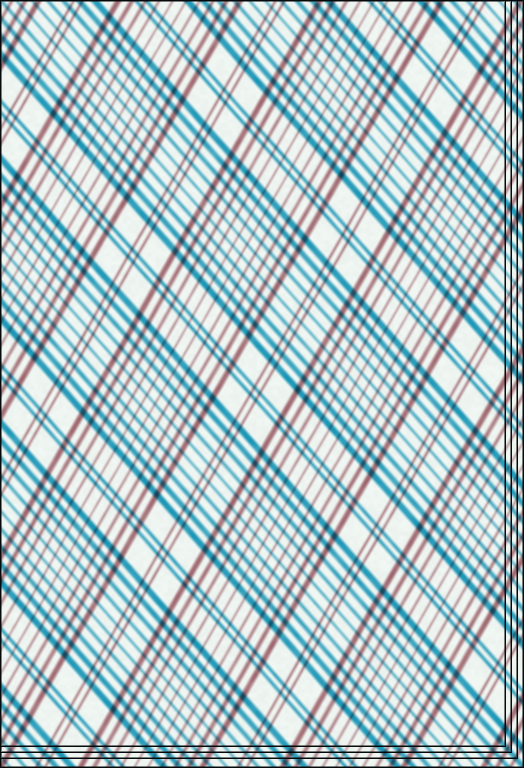
Reproduce this pattern procedurally as a WebGL 1 fragment shader.

```glsl
precision highp float;
// Slanted plaid: blue and red stripe families cross on a skewed lattice, their
// inks multiplied on pale cloth. Stripes thicken toward the band edges, a thin
// pair fills each gap, and nested dark outlines step in at the right and bottom.
uniform vec2 u_resolution;

const vec3 CLOTH = vec3(0.935, 0.96, 0.945);
const vec3 BLUE = vec3(0.10, 0.61, 0.755);
const vec3 RED = vec3(0.66, 0.41, 0.45);
const vec3 BLACK = vec3(0.025, 0.04, 0.045);

// Lattice in units of canvas height
const vec2 CENTER = vec2(0.1536, 0.8607);
const vec2 BLUE_AXIS = vec2(0.1589, -0.1797);
const vec2 RED_AXIS = vec2(0.1198, 0.2083);
const float SPACING = 0.067;
const float FRAME_UNIT = 0.001953;

float hash(vec2 p) {
  return fract(sin(dot(p, vec2(127.1, 311.7))) * 43758.55);
}

float noise(vec2 p) {
  vec2 cell = floor(p);
  vec2 f = fract(p);
  f = f * f * (3.0 - 2.0 * f);
  float low = mix(hash(cell), hash(cell + vec2(1.0, 0.0)), f.x);
  float high = mix(hash(cell + vec2(0.0, 1.0)), hash(cell + 1.0), f.x);
  return mix(low, high, f.y);
}

float cross2(vec2 a, vec2 b) {
  return a.x * b.y - a.y * b.x;
}

float line(float dist, float halfWidth, float soft) {
  return 1.0 - smoothstep(halfWidth - soft, halfWidth + soft, dist);
}

// Coverage of one stripe family; phase and widths are fractions of a period
float stripes(float phase, float thin, float thick, float curve, float soft) {
  float e = abs(fract(phase + 0.5) - 0.5);
  float ink = 0.0;
  for (int i = 0; i < 5; i++) {
    float k = float(i);
    float weight = pow(k / 4.0, curve);
    float dist = abs(e - SPACING * (k + 0.5));
    float stripe = line(dist, mix(thin, thick, weight), soft);
    ink = max(ink, stripe * mix(0.72, 1.0, weight));
  }
  float pairLine = line(abs(e - 0.478), thin * 1.3, soft);
  return max(ink, 0.9 * pairLine);
}

// Outline of a rectangle given by its lower left and upper right corners
float outline(vec2 p, vec2 low, vec2 high, float halfWidth, float soft) {
  vec2 q = abs(p - 0.5 * (low + high)) - 0.5 * (high - low);
  float dist = length(max(q, 0.0)) + min(max(q.x, q.y), 0.0);
  return line(abs(dist), halfWidth, soft);
}

void main() {
  vec2 p = gl_FragCoord.xy / u_resolution.y;
  vec2 size = vec2(u_resolution.x / u_resolution.y, 1.0);
  float pixel = 1.0 / u_resolution.y;

  // Skewed coordinates, with a slight drift of the print
  vec2 drift = vec2(noise(p * 9.0), noise(p * 9.0 + 40.0)) - 0.5;
  vec2 q = p - CENTER + drift * 0.0015;
  float area = cross2(BLUE_AXIS, RED_AXIS);
  float across = cross2(BLUE_AXIS, q) / area;
  float along = cross2(q, RED_AXIS) / area;

  // Edge softness of the inks converted to fractions of each period
  float blur = max(0.75 * pixel, 0.0029);
  float blueSoft = blur * length(BLUE_AXIS) / area;
  float redSoft = blur * length(RED_AXIS) / area;
  float blueInk = stripes(across, 0.0075, 0.0180, 1.1, blueSoft);
  float redInk = stripes(along, 0.0050, 0.0155, 1.4, redSoft);

  // Patchy ink and a faint cloth grain
  blueInk *= 0.84 + 0.16 * noise(p * 75.0);
  redInk *= 0.82 + 0.18 * noise(p * 75.0 + 17.0);
  vec3 color = CLOTH + 0.025 * (noise(p * 190.0) - 0.5);
  color *= mix(vec3(1.0), BLUE, blueInk);
  color *= mix(vec3(1.0), RED, redInk);

  // Nested outlines share the left and top edges
  float frame = 0.0;
  for (int i = 0; i < 4; i++) {
    float k = float(i);
    vec2 inset = FRAME_UNIT * (vec2(0.5 + 4.0 * k) + vec2(0.0, 2.0 * min(k, 1.0)));
    vec2 low = vec2(0.5 * FRAME_UNIT, inset.y);
    vec2 high = size - vec2(inset.x, 0.5 * FRAME_UNIT);
    frame = max(frame, outline(p, low, high, 0.5 * FRAME_UNIT, 0.5 * pixel));
  }
  color = mix(color, BLACK, frame);
  gl_FragColor = vec4(color, 1.0);
}
```
